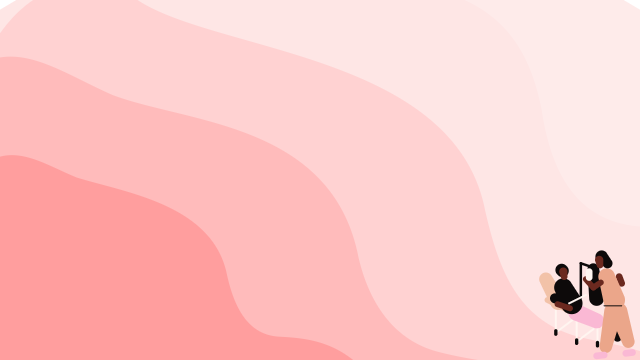
This background is drawn by a WebGL 2 fragment shader. Its source:

```glsl
#version 300 es
precision highp float;

uniform vec2 u_resolution;
out vec4 fragColor;

float pixel;

float cover(float dist) {
  return clamp(0.5 - dist / pixel, 0.0, 1.0);
}

vec2 bezier(vec2 a, vec2 b, vec2 c, vec2 d, float t) {
  return mix(mix(mix(a, b, t), mix(b, c, t), t), mix(mix(b, c, t), mix(c, d, t), t), t);
}

// Coverage below a cubic arc whose x always increases
float below(vec2 p, vec2 a, vec2 b, vec2 c, vec2 d) {
  if (p.x < a.x || p.x >= d.x) return 0.0;
  float t = 0.5;
  float stride = 0.25;
  for (int i = 0; i < 18; i++) {
    t += bezier(a, b, c, d, t).x < p.x ? stride : -stride;
    stride *= 0.5;
  }
  vec2 tangent = mix(mix(b - a, c - b, t), mix(c - b, d - c, t), t);
  return cover((p.y - bezier(a, b, c, d, t).y) * tangent.x / length(tangent));
}

// Round stroke that tapers from radius r.x to r.y
void limb(inout vec3 color, vec2 p, vec2 a, vec2 b, vec2 r, vec3 ink) {
  vec2 ab = b - a;
  float h = clamp(dot(p - a, ab) / dot(ab, ab), 0.0, 1.0);
  color = mix(color, ink, cover(length(p - a - h * ab) - mix(r.x, r.y, h)));
}

float paleWave(vec2 p) {
  float w = step(p.x, 5.45);
  w = max(w, below(p, vec2(5.45, 4.37), vec2(6.13, 4.12), vec2(6.38, 3.6), vec2(6.5, 3.0)));
  return max(w, below(p, vec2(6.5, 3.0), vec2(6.62, 2.2), vec2(6.95, 1.65), vec2(7.7, 1.6)));
}

float lightWave(vec2 p) {
  float w = below(p, vec2(0.0, 3.92), vec2(0.4, 4.48), vec2(0.95, 4.68), vec2(1.65, 4.32));
  w = max(w, below(p, vec2(1.65, 4.32), vec2(2.6, 3.69), vec2(5.45, 3.68), vec2(5.82, 1.8)));
  w = max(w, below(p, vec2(5.82, 1.8), vec2(5.98, 1.1), vec2(6.2, 0.5), vec2(6.9, 0.29)));
  return max(w, below(p, vec2(6.9, 0.29), vec2(7.15, 0.22), vec2(7.4, 0.2), vec2(7.7, 0.1)));
}

float middleWave(vec2 p) {
  float w = below(p, vec2(0.0, 3.63), vec2(0.42, 3.7), vec2(0.85, 3.4), vec2(1.35, 3.18));
  w = max(w, below(p, vec2(1.35, 3.18), vec2(2.25, 2.84), vec2(3.98, 2.85), vec2(4.3, 1.24)));
  w = max(w, below(p, vec2(4.3, 1.24), vec2(4.4, 0.8), vec2(4.65, 0.26), vec2(5.25, 0.1)));
  return max(w, below(p, vec2(5.25, 0.1), vec2(5.4, 0.06), vec2(5.6, 0.02), vec2(5.8, -0.01)));
}

float deepWave(vec2 p) {
  float w = below(p, vec2(0.0, 2.44), vec2(0.3, 2.52), vec2(0.6, 2.32), vec2(0.92, 2.19));
  w = max(w, below(p, vec2(0.92, 2.19), vec2(1.5, 2.01), vec2(2.54, 1.87), vec2(2.72, 1.04)));
  w = max(w, below(p, vec2(2.72, 1.04), vec2(2.81, 0.62), vec2(2.98, 0.3), vec2(3.35, 0.28)));
  return max(w, below(p, vec2(3.35, 0.28), vec2(3.64, 0.265), vec2(3.95, 0.235), vec2(4.25, -0.01)));
}

void drawCareScene(inout vec3 color, vec2 p) {
  vec3 black = vec3(0.05, 0.04, 0.04);
  vec3 skin = vec3(0.42, 0.16, 0.12);
  vec3 tan_ = vec3(0.92, 0.65, 0.54);
  vec3 cushion = vec3(0.95, 0.76, 0.66);
  vec3 pink = vec3(0.98, 0.72, 0.83);
  vec3 white = vec3(1.0, 0.96, 0.94);

  // Bed frame and wheels
  for (int i = 0; i < 3; i++) {
    vec2 foot = vec2(6.67 + 0.25 * float(i), 0.33 - 0.11 * float(i) + 0.08 * float(i / 2));
    limb(color, p, foot, foot + vec2(0.0, 0.27), vec2(0.012), white);
    limb(color, p, foot, foot + vec2(0.2, 0.15), vec2(0.012), white);
    limb(color, p, foot + vec2(0.0, 0.02), foot - vec2(0.0, 0.02), vec2(0.02), black);
  }
  limb(color, p, vec2(6.55, 0.97), vec2(6.7, 0.7), vec2(0.08, 0.1), cushion);
  limb(color, p, vec2(6.57, 0.72), vec2(7.18, 0.42), vec2(0.035), cushion);

  // Stand with monitor
  limb(color, p, vec2(6.97, 1.16), vec2(6.97, 0.75), vec2(0.015), black);
  limb(color, p, vec2(6.97, 1.16), vec2(7.06, 1.13), vec2(0.015), black);
  limb(color, p, vec2(7.12, 1.09), vec2(7.16, 0.74), vec2(0.07, 0.09), black);

  // Reclining patient
  limb(color, p, vec2(6.92, 0.57), vec2(7.16, 0.47), vec2(0.1, 0.09), pink);
  limb(color, p, vec2(6.76, 0.87), vec2(6.86, 0.68), vec2(0.11, 0.13), black);
  limb(color, p, vec2(6.66, 0.74), vec2(6.8, 0.7), vec2(0.06), black);
  limb(color, p, vec2(6.69, 0.67), vec2(6.84, 0.62), vec2(0.035), skin);
  limb(color, p, vec2(6.74, 1.08), vec2(6.75, 1.07), vec2(0.075), black);
  limb(color, p, vec2(6.76, 1.06), vec2(6.77, 1.0), vec2(0.05, 0.04), skin);
  limb(color, p, vec2(6.83, 0.68), vec2(7.03, 0.78), vec2(0.012), white);

  // Standing nurse
  limb(color, p, vec2(7.36, 0.42), vec2(7.41, 0.27), vec2(0.05), black);
  limb(color, p, vec2(7.36, 0.58), vec2(7.27, 0.16), vec2(0.11, 0.075), tan_);
  limb(color, p, vec2(7.42, 0.58), vec2(7.54, 0.22), vec2(0.11, 0.075), tan_);
  limb(color, p, vec2(7.16, 0.05), vec2(7.25, 0.06), vec2(0.04), pink);
  limb(color, p, vec2(7.51, 0.08), vec2(7.59, 0.09), vec2(0.04), pink);
  limb(color, p, vec2(7.43, 1.0), vec2(7.46, 0.92), vec2(0.04), skin);
  limb(color, p, vec2(7.28, 1.0), vec2(7.37, 0.72), vec2(0.1, 0.13), tan_);
  limb(color, p, vec2(7.03, 0.97), vec2(7.12, 0.87), vec2(0.035), skin);
  limb(color, p, vec2(7.12, 0.87), vec2(7.21, 0.93), vec2(0.035), skin);
  limb(color, p, vec2(7.07, 1.06), vec2(7.07, 0.99), vec2(0.04), white);
  limb(color, p, vec2(7.22, 1.24), vec2(7.29, 1.16), vec2(0.075, 0.06), black);
  limb(color, p, vec2(7.19, 1.2), vec2(7.2, 1.14), vec2(0.05, 0.04), skin);
  limb(color, p, vec2(7.25, 0.65), vec2(7.46, 0.65), vec2(0.006), black);
}

void main() {
  vec2 p = gl_FragCoord.xy / u_resolution * vec2(7.68, 4.32);
  pixel = 4.32 / u_resolution.y;

  // Stacked waves, palest first
  vec3 color = mix(vec3(0.996, 0.922, 0.918), vec3(0.995, 0.9, 0.898), paleWave(p));
  color = mix(color, vec3(1.0, 0.822, 0.822), lightWave(p));
  color = mix(color, vec3(1.0, 0.733, 0.733), middleWave(p));
  color = mix(color, vec3(1.0, 0.62, 0.62), deepWave(p));

  // White upper corners
  vec2 corner = vec2(min(p.x, 7.68 - p.x), 4.32 - p.y);
  color = mix(color, vec3(1.0), cover(dot(corner, vec2(0.51, 0.86)) - 0.1));

  drawCareScene(color, p);
  fragColor = vec4(color, 1.0);
}
```
